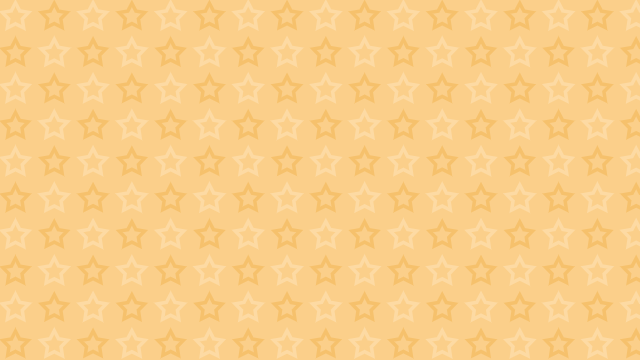
A Shadertoy shader for this pattern:

```glsl
// Lengths are fractions of the canvas height
const vec2 SPACING = vec2(0.10776, 0.10120);
const vec2 FIRST_STAR = vec2(0.0430, 0.0463);  // centre, from the top left
const float LIGHT_RADIUS = 0.0488;
const float DARK_RADIUS = 0.0474;
const float NOTCH_RATIO = 0.52;                // notch radius over tip radius
const float LINE_WIDTH = 0.0098;

const vec3 GROUND = vec3(0.984, 0.812, 0.541);
const vec3 LIGHT = vec3(0.992, 0.855, 0.639);
const vec3 DARK = vec3(0.965, 0.757, 0.424);

const float PI = 3.14159265;

// Distance to the edge lines of a five-pointed star, which keeps offset tips sharp
float starDistance(vec2 p, float radius) {
    float sector = 2.0 * PI / 5.0;
    float angle = atan(p.x, p.y);
    angle = abs(angle - sector * round(angle / sector));
    vec2 folded = length(p) * vec2(sin(angle), cos(angle));

    vec2 tip = vec2(0.0, radius);
    vec2 notch = NOTCH_RATIO * radius * vec2(sin(0.5 * sector), cos(0.5 * sector));
    vec2 edge = normalize(notch - tip);
    return dot(folded - tip, vec2(-edge.y, edge.x));
}

// Antialiased coverage of the region where the distance is negative
float coverage(float distance, float pixel) {
    return clamp(0.5 - distance / pixel, 0.0, 1.0);
}

void mainImage(out vec4 fragColor, in vec2 fragCoord) {
    float pixel = 1.0 / iResolution.y;
    vec2 position = fragCoord * pixel;
    position.y = 1.0 - position.y;

    // Nearest star on the grid, with y pointing up inside the cell
    vec2 grid = (position - FIRST_STAR) / SPACING;
    vec2 cell = round(grid);
    vec2 local = (grid - cell) * SPACING * vec2(1.0, -1.0);

    // Light and dark stars alternate as on a checkerboard
    bool isDark = mod(cell.x + cell.y, 2.0) > 0.5;
    float radius = isDark ? DARK_RADIUS : LIGHT_RADIUS;
    vec3 starColor = isDark ? DARK : LIGHT;

    // Outline lies between the star and its inset copy
    float d = starDistance(local, radius);
    float outline = coverage(d, pixel) - coverage(d + LINE_WIDTH, pixel);

    fragColor = vec4(mix(GROUND, starColor, outline), 1.0);
}
```
